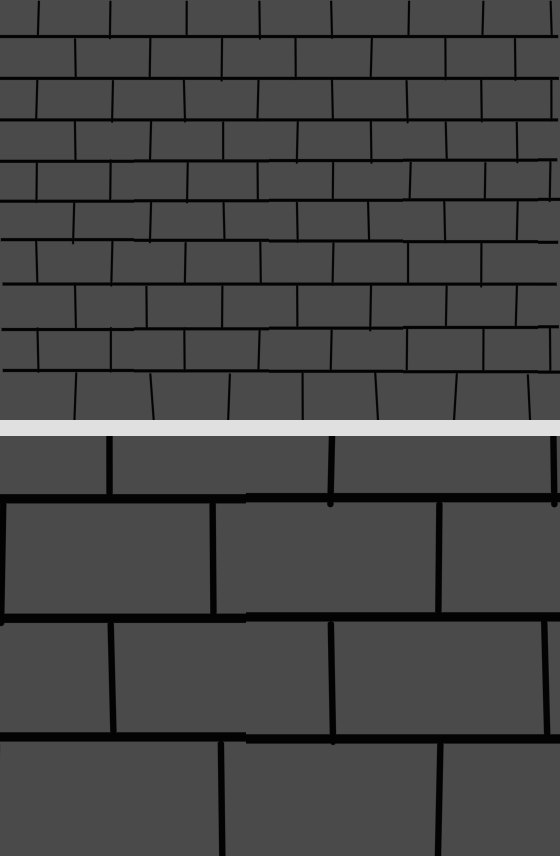
Top, the full canvas; bottom, a detail of the centre.
Give the GLSL for this pattern, as a Shadertoy shader.

```glsl
// Hand-drawn slate courses: ten rows of grey blocks in running bond, parted by
// black pen strokes. Joints are distance functions on a half-block grid; smooth
// drift and hashes vary their spacing, tilt and ends. Unit: canvas height, y down.

#define ROWS 10
#define COURSE 0.09975       // mean row height
#define FIRST_BED 0.087      // depth of the first horizontal joint
#define HALF_BLOCK 0.0885    // half the block width
#define BED_WIDTH 0.0074     // horizontal stroke
#define JOINT_WIDTH 0.0051   // vertical stroke
#define JITTER 0.010         // sideways scatter of the joints
#define TILT 0.006           // lean of the joints
#define STROKE_LEN 0.320     // length of one pen run along a bed
#define BED_STEP 0.0017      // shift between pen runs
#define SLATE vec3(0.29)
#define INK vec3(0.01)

float hash(vec2 p) {
    return fract(sin(dot(p, vec2(127.1, 311.7))) * 43758.55);
}

float bell(float x) {
    return exp(-x * x);
}

float segmentDistance(vec2 p, vec2 a, vec2 b) {
    vec2 ab = b - a;
    return length(p - a - ab * clamp(dot(p - a, ab) / dot(ab, ab), 0.0, 1.0));
}

// Depth of a horizontal joint; courses tighten near the middle.
float bedDepth(float k) {
    return FIRST_BED + COURSE * k - 0.012 * bell((k - 5.0) / 1.9);
}

// Lower beds are drawn in short runs that step up or down.
float bedDistance(vec2 p, float k, float width) {
    float run = floor(p.x / STROKE_LEN) - 2.0;
    float slope = BED_STEP * sin(1.9 * k - 8.3) * step(2.5, k);
    float start = step(4.5, k) * 0.009 * hash(vec2(k, 3.0)) - 0.01 * step(k, 4.5);
    float end = width + 0.004 - 0.013 * hash(vec2(k, 8.0));
    float across = abs(p.y - bedDepth(k) - slope * run) - 0.5 * BED_WIDTH;
    return max(across, max(start - p.x, p.x - end));
}

// One vertical joint, at grid column c of the given row.
float jointDistance(vec2 p, float row, float c) {
    float last = step(float(ROWS) - 1.5, row);
    vec2 id = vec2(c, row);

    // The spacing closes up toward the right, except in the last row.
    float drift = -0.006 * bell((c - 9.0) / 1.5) - 0.019 * smoothstep(13.0, 15.0, c);
    float x = HALF_BLOCK * c + mix(drift, 0.0015 * c, last)
            + JITTER * (hash(id + 0.37) - 0.5);
    float lean = mix(TILT * (hash(id + 5.1) - 0.5),
                     0.001 + 0.009 * cos(1.165 * (c - 4.0)), last);

    // Ends fall a little short of the beds or run past them.
    float top = bedDepth(row - 1.0) + 0.008 * hash(id + 9.3) - 0.001 + 0.004 * last;
    float bottom = bedDepth(row) + 0.010 * hash(id + 2.9) - 0.004 + 0.04 * last;
    vec2 a = vec2(x - 0.5 * lean, max(top, 0.004));
    vec2 b = vec2(x + 0.5 * lean, bottom);
    return segmentDistance(p, a, b) - 0.5 * JOINT_WIDTH;
}

void mainImage(out vec4 fragColor, in vec2 fragCoord) {
    vec2 p = fragCoord / iResolution.y;
    p.y = 1.0 - p.y;
    float width = iResolution.x / iResolution.y;
    float d = 1.0;

    for (int i = 0; i < ROWS; i++) {
        float row = float(i);
        if (i < ROWS - 1) d = min(d, bedDistance(p, row, width));

        // Skip rows too far above or below to touch this point.
        if (abs(p.y - bedDepth(row - 0.5)) > 0.8 * COURSE) continue;
        float firstColumn = 1.0 + mod(row, 2.0);
        for (int j = 0; j < 8; j++) {
            float c = firstColumn + 2.0 * float(j);
            bool leftOut = i == 6 && j == 7;
            if (!leftOut) d = min(d, jointDistance(p, row, c));
        }
    }

    float soft = 0.75 / iResolution.y;
    float ink = 1.0 - smoothstep(-soft, soft, d);
    fragColor = vec4(mix(SLATE, INK, ink), 1.0);
}
```
